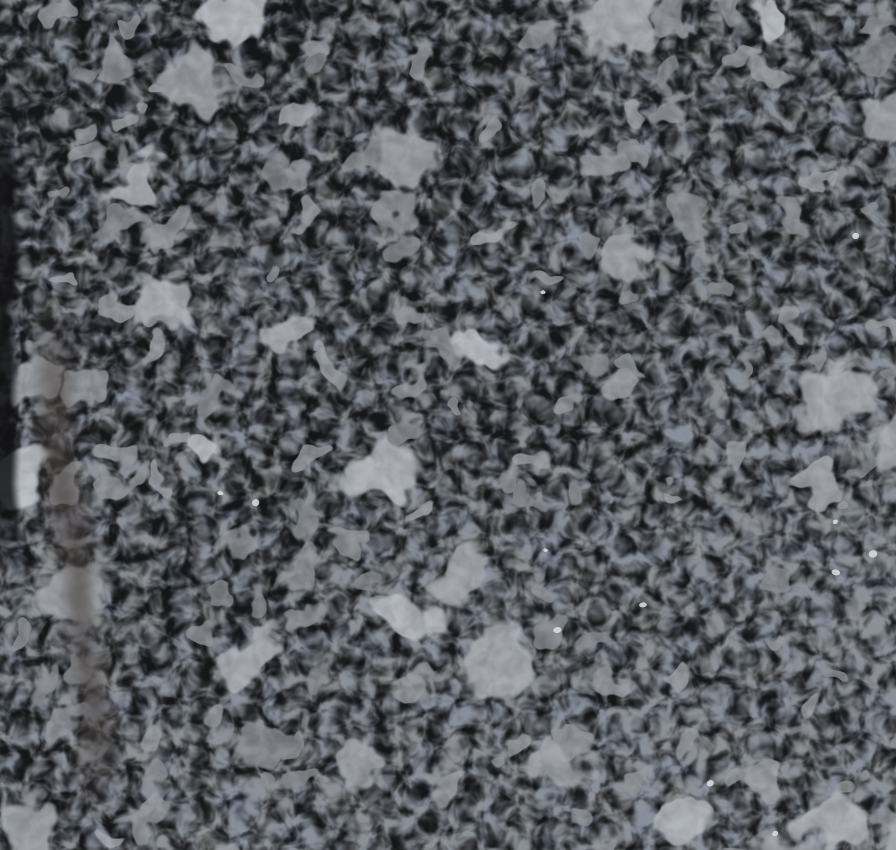
A Shadertoy shader for this texture:

```glsl
// Speckled grey granite: a fine dark and light mottle from layered gradient
// noise, overlaid with pale, ragged mineral grains from scattered cells.
// A faint brown stain and a shadowed rim run along the left side.

#define MOTTLE_SCALE 48.0
#define MOTTLE_SPREAD 0.41
#define DARK_TONE 0.085
#define LIGHT_TONE 0.565
#define LARGE_SCALE 8.0
#define LARGE_SHARE 0.52
#define MEDIUM_SCALE 18.0
#define MEDIUM_SHARE 0.42
#define RAGGEDNESS 0.034
#define STONE_TINT vec3(0.975, 1.0, 1.03)
#define STAIN_COLOR vec3(0.29, 0.26, 0.25)

vec2 hash2(vec2 p) {
    vec3 q = fract(p.xyx * vec3(0.1031, 0.1030, 0.0973));
    q += dot(q, q.yzx + 33.33);
    return fract((q.xx + q.yz) * q.zy);
}

float cornerSlope(vec2 cell, vec2 offset) {
    float angle = 6.2832 * hash2(cell + 91.0).x;
    return dot(vec2(cos(angle), sin(angle)), offset);
}

// Gradient noise centred on zero
float gradientNoise(vec2 p) {
    vec2 i = floor(p), f = fract(p);
    vec2 u = f * f * f * (f * (f * 6.0 - 15.0) + 10.0);
    vec2 e = vec2(1.0, 0.0);
    float low = mix(cornerSlope(i, f), cornerSlope(i + e.xy, f - e.xy), u.x);
    float high = mix(cornerSlope(i + e.yx, f - e.yx), cornerSlope(i + 1.0, f - 1.0), u.x);
    return mix(low, high, u.y);
}

vec2 noisePair(vec2 p) {
    return vec2(gradientNoise(p), gradientNoise(p + 37.4));
}

// Scattered oval grains: x is coverage, y is a random shade
vec2 grains(vec2 p, float scale, float share, float minRadius, float maxRadius) {
    p *= scale;
    vec2 home = floor(p), best = vec2(0.0);
    for (int y = -1; y <= 1; y++)
    for (int x = -1; x <= 1; x++) {
        vec2 cell = home + vec2(float(x), float(y));
        vec2 place = hash2(cell + scale * 7.0);
        vec2 kind = hash2(cell + scale * 13.0 + 50.0);
        vec2 form = hash2(cell + scale * 3.0 + 120.0);
        if (kind.x > share) continue;
        float angle = 1.1 * (form.x - 0.3);
        float c = cos(angle), s = sin(angle);
        vec2 d = mat2(c, -s, s, c) * (p - cell - 0.1 - 0.8 * place);
        d.y *= mix(1.0, 1.6, form.y);
        float radius = mix(minRadius, maxRadius, kind.y);
        float cover = 1.0 - smoothstep(0.78, 1.1, length(d) / radius);
        if (cover > best.x) best = vec2(cover, fract(kind.y * 7.0 + form.x));
    }
    return best;
}

// Fine mottle, bent so that its dark veins turn sharply
float mottle(vec2 p) {
    p += 0.009 * noisePair(p * 38.0);
    float v = 0.64 * gradientNoise(p * MOTTLE_SCALE);
    v += 0.42 * gradientNoise(p * MOTTLE_SCALE * 2.03 + 11.0);
    return v + 0.16 * gradientNoise(p * MOTTLE_SCALE * 3.9 + 23.0);
}

void mainImage(out vec4 fragColor, in vec2 fragCoord) {
    vec2 uv = fragCoord / iResolution.xy;
    vec2 p = fragCoord / iResolution.y;

    // Ground, slightly lighter towards the lower right
    float drift = 0.10 * (uv.x - 0.5) - 0.12 * (uv.y - 0.5) + 0.13 * gradientNoise(p * 5.0);
    float ground = mottle(p) + drift;
    float tone = mix(DARK_TONE, LIGHT_TONE, smoothstep(-MOTTLE_SPREAD, MOTTLE_SPREAD, ground));

    // Pale grains with ragged outlines
    vec2 ragged = p + RAGGEDNESS * noisePair(p * 22.0) + 0.011 * noisePair(p * 62.0);
    vec2 middling = grains(ragged, MEDIUM_SCALE, MEDIUM_SHARE, 0.22, 0.43);
    vec2 large = grains(ragged, LARGE_SCALE, LARGE_SHARE, 0.19, 0.39);
    float grainTexture = 0.09 * ground + 0.04 * gradientNoise(p * 30.0);
    tone = mix(tone, 0.51 + 0.10 * middling.y + grainTexture, 0.88 * middling.x);
    tone = mix(tone, 0.60 + 0.13 * large.y * large.y + grainTexture, 0.94 * large.x);

    // Bluish tinge in the mottle, fading on the pale grains
    vec3 color = tone * STONE_TINT;
    float blueness = (0.5 + 1.6 * gradientNoise(p * 27.0 + 5.0)) * (1.0 - max(large.x, middling.x));
    color += tone * vec3(-0.03, -0.005, 0.05) * blueness;

    // Brown stain and dark rim at the left
    float stainLine = 0.05 + 0.11 * (0.6 - uv.y) + 0.03 * gradientNoise(p * 6.0);
    float stain = 1.0 - smoothstep(0.0, 0.035, abs(uv.x - stainLine));
    stain *= smoothstep(0.02, 0.15, uv.y) * (1.0 - smoothstep(0.52, 0.68, uv.y));
    color = mix(color, STAIN_COLOR, 0.6 * stain);
    float rimWidth = 0.016 + 0.03 * gradientNoise(vec2(3.0, p.y * 9.0));
    float rim = 1.0 - smoothstep(rimWidth - 0.006, rimWidth + 0.008, uv.x);
    rim *= smoothstep(0.32, 0.42, uv.y) * (1.0 - smoothstep(0.78, 0.88, uv.y));
    color = mix(color, vec3(0.07, 0.07, 0.08), 0.85 * rim);

    // Tiny glints
    float glint = grains(p, 15.0, 0.10 * uv.x, 0.04, 0.09).x;
    color = mix(color, vec3(0.86, 0.88, 0.89), 0.85 * glint);

    fragColor = vec4(clamp(color, 0.0, 1.0), 1.0);
}
```
